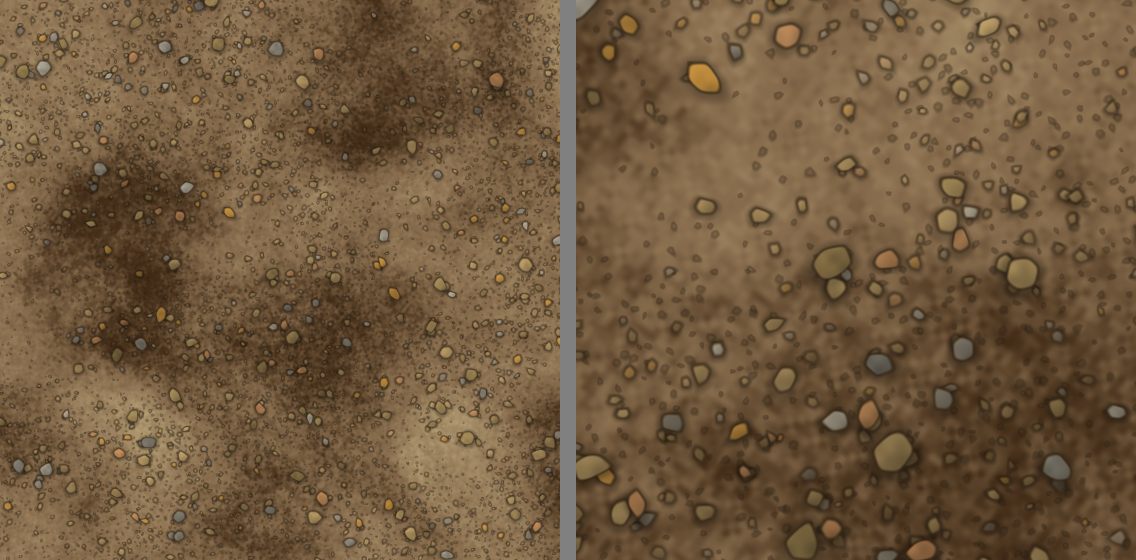
Left, the full canvas; right, a detail of the centre.
This texture is drawn by a WebGL 1 fragment shader. Its source:

```glsl
precision highp float;
// Dry sandy earth strewn with small outlined pebbles.
// Layered value noise tints the soil in soft light and dark patches; four
// jittered grids, from specks to large stones, scatter rounded polygons on it.
uniform vec2 u_resolution;

// Soil
const vec3 SOIL_DARK = vec3(0.25, 0.165, 0.085);
const vec3 SOIL_MID = vec3(0.535, 0.428, 0.305);
const vec3 SOIL_LIGHT = vec3(0.70, 0.61, 0.45);
const float PATCH_SCALE = 4.6;
const float PATCH_CONTRAST = 1.5;
const float TONE_CENTRE = 0.49;
const float GRAIN_SCALE = 210.0;
const float GRAIN_CONTRAST = 0.23;

// Pebbles
const vec3 STONE_OLIVE = vec3(0.49, 0.41, 0.25);
const vec3 STONE_TAN = vec3(0.69, 0.58, 0.38);
const vec3 STONE_GREY = vec3(0.54, 0.52, 0.47);
const vec3 STONE_OCHRE = vec3(0.74, 0.54, 0.23);
const vec3 STONE_RUST = vec3(0.70, 0.50, 0.32);
const vec3 OUTLINE = vec3(0.20, 0.145, 0.08);
const float OUTLINE_WIDTH = 0.0019;
const float CLUSTER_SCALE = 8.0;
const vec2 LIGHT_DIRECTION = vec2(-0.6, 0.8);
const float TAU = 6.28318;

float hash(vec2 p) {
  vec3 q = fract(p.xyx * 0.1031);
  q += dot(q, q.yzx + 33.33);
  return fract((q.x + q.y) * q.z);
}

vec2 hash2(vec2 p) {
  vec3 q = fract(p.xyx * vec3(0.1031, 0.1030, 0.0973));
  q += dot(q, q.yzx + 33.33);
  return fract((q.xx + q.yz) * q.zy);
}

float noise(vec2 p) {
  vec2 i = floor(p), f = fract(p);
  f = f * f * (3.0 - 2.0 * f);
  return mix(mix(hash(i), hash(i + vec2(1.0, 0.0)), f.x),
             mix(hash(i + vec2(0.0, 1.0)), hash(i + 1.0), f.x), f.y);
}

float fbm(vec2 p) {
  float sum = 0.0, weight = 0.5;
  for (int i = 0; i < 5; i++) {
    sum += weight * noise(p);
    p = mat2(1.6, 1.2, -1.2, 1.6) * p + 17.0;
    weight *= 0.5;
  }
  return sum / 0.97;
}

// Soil brightness: 0 dark, 0.5 middle, 1 light
float soilTone(vec2 p) {
  vec2 warp = vec2(noise(p * 5.0 + 40.0), noise(p * 5.0 + 80.0)) - 0.5;
  vec2 q = p * PATCH_SCALE + 0.7 * warp;
  float wisps = fbm(mat2(6.0, 11.0, -3.0, 20.0) * (p + 0.04 * warp)) - 0.5;
  return TONE_CENTRE + PATCH_CONTRAST * (fbm(q + 23.0) - 0.5) + 0.24 * wisps;
}

vec3 soilColour(float tone) {
  vec3 low = mix(SOIL_DARK, SOIL_MID, smoothstep(-0.14, 0.58, tone));
  return mix(low, SOIL_LIGHT, clamp(tone * 1.7 - 0.9, 0.0, 1.0));
}

// Radius-like measure of an irregular rounded polygon; its edge lies at 1
float stoneShape(vec2 q, vec2 id) {
  float sum = 0.0;
  for (int i = 0; i < 6; i++) {
    float k = float(i);
    float r = hash(id + 7.0 * k + 3.0);
    float a = TAU * (k + 0.6 * r) / 6.0;
    float side = dot(q, vec2(cos(a), sin(a))) / mix(0.78, 1.08, r);
    sum += pow(max(side, 0.001), 7.0);
  }
  return pow(sum, 1.0 / 7.0);
}

vec3 stoneColour(vec2 id) {
  vec2 pick = hash2(id + 211.0);
  vec3 tint = mix(STONE_OLIVE, STONE_TAN, pick.y);
  tint = mix(tint, STONE_GREY * mix(0.75, 1.25, pick.y), step(pick.x, 0.22));
  tint = mix(tint, STONE_OCHRE, step(0.83, pick.x));
  return mix(tint, STONE_RUST, step(0.94, pick.x));
}

// Paints one grid of stones over the colour
vec3 scatter(vec3 colour, vec2 p, float cells, float radius, float cover,
             float vivid, float tone, float seed) {
  float pixel = 1.0 / u_resolution.y;
  for (int j = -1; j <= 1; j++) {
    for (int i = -1; i <= 1; i++) {
      vec2 cell = floor(p * cells) + vec2(float(i), float(j));
      vec2 id = cell + seed;
      vec2 centre = (cell + hash2(id)) / cells;
      vec2 kind = hash2(id + 57.0);
      float crowd = smoothstep(0.2, 0.8, noise(centre * CLUSTER_SCALE + seed * 0.001));
      float size = radius * mix(0.55, 1.15, kind.y);
      vec2 q = (p - centre) / size;
      if (kind.x > cover * mix(0.22, 1.0, crowd) || dot(q, q) > 7.0) continue;

      float turn = TAU * hash(id + 91.0);
      float c = cos(turn), s = sin(turn);
      vec2 local = mat2(c, -s, s, c) * q;
      local.y *= mix(1.0, 1.6, hash(id + 123.0));
      float d = (stoneShape(local, id) - 1.0) * size;
      float line = min(OUTLINE_WIDTH, 0.45 * size);

      // Soft contact shadow, dark outline, then the lit face
      float shadow = 1.0 - smoothstep(0.0, 0.7 * size, d + 0.12 * size * q.y);
      float rim = 1.0 - smoothstep(-0.4 * line - pixel, 0.6 * line + pixel, d);
      float face = 1.0 - smoothstep(-1.2 * line - pixel, -0.3 * line + 0.5 * pixel, d);
      float lit = 0.95 + 0.14 * dot(q, LIGHT_DIRECTION);
      lit *= mix(0.6, 1.08, clamp(tone + 0.4, 0.0, 1.0));
      lit += 0.16 * (noise(p * 150.0 + seed) - 0.5);
      vec3 stone = mix(soilColour(tone), stoneColour(id), vivid) * lit;
      colour *= 1.0 - mix(0.12, 0.24, vivid) * shadow;
      colour = mix(colour, OUTLINE, rim * mix(0.28, 0.76, vivid));
      colour = mix(colour, stone, face * mix(0.35, 1.0, smoothstep(0.0, 0.5, vivid)));
    }
  }
  return colour;
}

void main() {
  vec2 p = gl_FragCoord.xy / u_resolution.y;
  float tone = soilTone(p);
  vec2 turned = mat2(0.8, 0.6, -0.6, 0.8) * p + 2.0;
  float grain = GRAIN_CONTRAST * (noise(turned * GRAIN_SCALE) - 0.5)
              + 0.18 * (noise(turned * 95.0) - 0.5);
  vec3 colour = soilColour(tone + grain);

  // Specks, grit, pebbles, large stones
  colour = scatter(colour, p, 110.0, 0.0024, 0.62, 0.10, tone, 300.0);
  colour = scatter(colour, p, 62.0, 0.0047, 0.42, 0.45, tone, 500.0);
  colour = scatter(colour, p, 36.0, 0.0082, 0.48, 0.80, tone, 700.0);
  colour = scatter(colour, p, 20.0, 0.0130, 0.34, 0.95, tone, 900.0);
  gl_FragColor = vec4(colour, 1.0);
}
```
